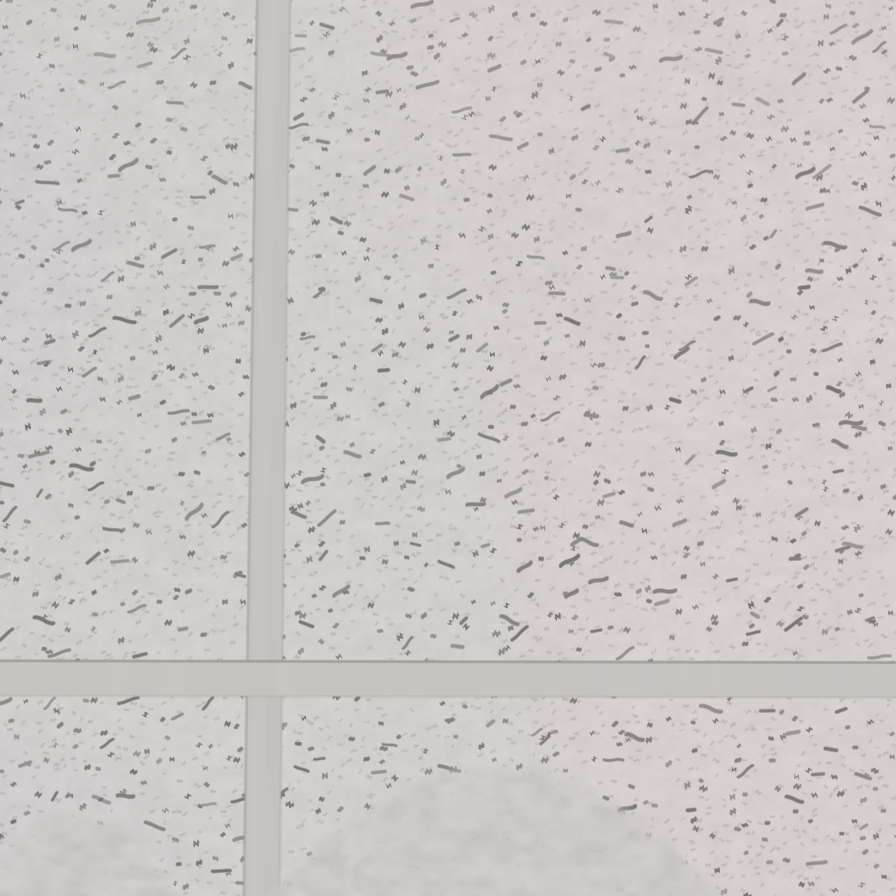
Reproduce this texture procedurally as a three.js fragment shader.

```glsl
// Pitted mineral-fibre ceiling tiles in a pale metal grid, with soft blurred mounds along the bottom.
varying vec2 vUv;

const vec3 TILE_COOL = vec3(0.815, 0.798, 0.802);
const vec3 TILE_WARM = vec3(0.848, 0.826, 0.816);
const vec3 PIT = vec3(0.43, 0.41, 0.41);
const vec3 METAL = vec3(0.765, 0.760, 0.745);
const vec3 SEAM = vec3(0.60, 0.59, 0.57);
const vec3 VEIL = vec3(0.800, 0.785, 0.782);

float hash(vec2 p) {
  vec3 q = fract(p.xyx * vec3(0.1031, 0.1030, 0.0973));
  q += dot(q, q.yzx + 33.33);
  return fract((q.x + q.y) * q.z);
}

vec2 hash2(vec2 p) {
  return vec2(hash(p), hash(p + 57.3));
}

float noise(vec2 p) {
  vec2 i = floor(p);
  vec2 f = fract(p);
  f = f * f * (3.0 - 2.0 * f);
  float low = mix(hash(i), hash(i + vec2(1.0, 0.0)), f.x);
  float high = mix(hash(i + vec2(0.0, 1.0)), hash(i + 1.0), f.x);
  return mix(low, high, f.y);
}

// Coverage of scattered bent capsules, one candidate per cell
float pits(vec2 p, float cells, float radius, float reach, float density, float seed) {
  vec2 home = floor(p * cells);
  float cover = 0.0;
  for (int j = -1; j <= 1; j++) {
    for (int i = -1; i <= 1; i++) {
      vec2 cell = home + vec2(float(i), float(j)) + 100.0;
      vec2 center = (cell - 100.0 + hash2(cell + seed)) / cells;
      vec2 shape = hash2(cell + seed + 131.7);
      vec2 kind = hash2(cell + seed + 271.9);
      float clump = 0.45 + 1.1 * noise(center * vec2(13.0, 42.0) + seed);
      float present = step(kind.x, density * clump);

      // Most pits rise gently to the right
      float tilt = mix(-0.45, 0.85, shape.x);
      vec2 d = p - center;
      vec2 q = vec2(cos(tilt) * d.x + sin(tilt) * d.y, cos(tilt) * d.y - sin(tilt) * d.x);
      float span = reach * mix(0.3, 1.0, shape.y);
      q.y += radius * 1.3 * (kind.y - 0.5) * sin(q.x / reach * 3.0);
      q.x -= clamp(q.x, -span, span);
      float size = radius * mix(0.75, 1.2, kind.y);
      float ink = 1.0 - smoothstep(size - 0.0012, size + 0.0012, length(q));
      cover = max(cover, ink * present * mix(0.6, 1.0, hash(cell + seed + 409.0)));
    }
  }
  return cover;
}

// Soft band between two edges
float band(float x, float low, float high, float soft) {
  return smoothstep(low - soft, low + soft, x) * (1.0 - smoothstep(high - soft, high + soft, x));
}

float line(float x, float at, float width) {
  return 1.0 - smoothstep(width * 0.3, width, abs(x - at));
}

// Blurred parabolic mound rising from the bottom
float mound(vec2 p, vec2 peak, float steepness, float soft) {
  float top = peak.y - steepness * (p.x - peak.x) * (p.x - peak.x);
  return 1.0 - smoothstep(top - soft, top + soft, p.y);
}

vec3 tileSurface(vec2 p) {
  float warmth = 0.15 + 0.6 * p.x + 0.35 * (noise(p * 4.0) - 0.5);
  vec3 color = mix(TILE_COOL, TILE_WARM, clamp(warmth, 0.0, 1.0));
  color += 0.016 * (noise(p * 170.0) - 0.5) + 0.022 * (noise(p * vec2(45.0, 80.0)) - 0.5);
  float dots = pits(p, 39.0, 0.0022, 0.0022, 0.72, 11.0);
  float worms = pits(p, 23.0, 0.0020, 0.0120, 0.48, 83.0);
  float faint = pits(p, 75.0, 0.0014, 0.0025, 0.60, 167.0);
  float dark = max(max(dots, worms) * 0.88, faint * 0.24);
  return mix(color, PIT, dark * mix(1.0, 0.82, smoothstep(0.6, 1.0, p.y)));
}

vec3 gridBars(vec3 color, vec2 p) {
  // Upright bar leans slightly with height
  float x = p.x - mix(0.272, 0.287, p.y);
  float width = mix(0.040, 0.037, p.y);
  vec3 metal = METAL + 0.012 * (noise(p * vec2(60.0, 12.0)) - 0.5);
  color = mix(color, metal + 0.012 * band(x, 0.006, 0.022, 0.003), band(x, 0.0, width, 0.0012));
  color = mix(color, SEAM, 0.45 * line(x, 0.0, 0.0025) + 0.22 * line(x, width, 0.0025));

  // Level bar crosses in front
  float y = p.y - mix(0.2625, 0.2605, p.x);
  color = mix(color, metal + vec3(0.012, 0.010, 0.006), band(y, -0.039, 0.0, 0.0012));
  color = mix(color, SEAM, 0.75 * line(y, 0.0, 0.0025) + 0.2 * line(y, -0.039, 0.0025));
  return color;
}

void main() {
  vec3 color = gridBars(tileSurface(vUv), vUv);

  // Out-of-focus mounds wash out the pits
  vec2 wobble = vUv + vec2(0.0, 0.016 * (noise(vUv * 28.0) - 0.5));
  float veil = max(mound(wobble, vec2(0.555, 0.143), 2.3, 0.014),
                   mound(wobble, vec2(0.085, 0.092), 7.5, 0.016));
  float mottle = noise(vUv * vec2(48.0, 75.0)) + 0.5 * noise(vUv * vec2(95.0, 140.0)) - 0.75;
  color = mix(color, VEIL + 0.045 * mottle, 0.95 * veil);

  gl_FragColor = vec4(color, 1.0);
}
```
